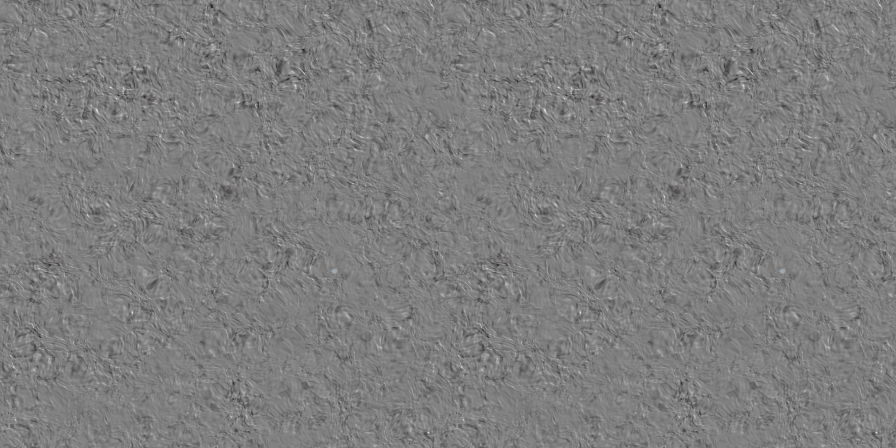
Give the GLSL for this texture, as a Shadertoy shader.

```glsl
const float TAU = 6.2831853;
const vec3 PLASTER = vec3(0.506, 0.506, 0.507);
const vec3 PIT_SHADE = vec3(0.070, 0.076, 0.074);
const vec3 CRACK_SHADE = vec3(0.075, 0.082, 0.080);
const vec3 PALE_CHIP = vec3(0.68, 0.73, 0.76);
const vec2 TO_LIGHT = vec2(0.77, 0.64);
const float RELIEF_STEP = 0.003;

float hash(vec2 cell, float seed) {
    uvec3 q = uvec3(cell.x, cell.y, seed) * uvec3(1597u, 7919u, 3571u);
    uint n = (q.x ^ (q.y << 8) ^ (q.z << 16)) + q.y + q.z;
    n = (n ^ (n >> 15)) * 73244475u;
    n = (n ^ (n >> 13)) * 73244475u;
    n ^= n >> 16;
    return float(n & 65535u) / 65536.0;
}

float cornerSlope(vec2 cell, vec2 offset, float period, float seed) {
    float angle = TAU * hash(mod(cell, period), seed);
    return dot(vec2(cos(angle), sin(angle)), offset);
}

// Gradient noise that repeats once per unit of p
float noise(vec2 p, float frequency, float seed) {
    p *= frequency;
    vec2 i = floor(p), f = p - i;
    vec2 u = f * f * f * (f * (f * 6.0 - 15.0) + 10.0);
    vec2 e = vec2(1.0, 0.0);
    float a = cornerSlope(i, f, frequency, seed);
    float b = cornerSlope(i + e.xy, f - e.xy, frequency, seed);
    float c = cornerSlope(i + e.yx, f - e.yx, frequency, seed);
    float d = cornerSlope(i + e.xx, f - e.xx, frequency, seed);
    return mix(mix(a, b, u.x), mix(c, d, u.x), u.y);
}

float fbm(vec2 p, float frequency, float gain, int octaves, float seed) {
    float sum = 0.0, weight = 1.0;
    for (int k = 0; k < octaves; k++) {
        sum += weight * noise(p, frequency, seed + float(k));
        frequency *= 2.0;
        weight *= gain;
    }
    return sum;
}

// Bends the noise lattice so no axis stands out
vec2 warp(vec2 p, float frequency, float amount) {
    return p + amount * vec2(noise(p, frequency, 61.0), noise(p, frequency, 62.0));
}

// Grainy surface with small flaked plateaus
float surfaceHeight(vec2 p) {
    float grain = fbm(p, 38.0, 0.75, 3, 1.0);
    float flakes = fbm(p, 27.0, 0.6, 3, 11.0);
    return grain + 0.4 * smoothstep(0.02, 0.16, flakes);
}

// Coarse patches, more worn towards the top edge
float roughness(vec2 p) {
    float patches = fbm(p, 7.0, 0.8, 3, 21.0);
    float worn = 0.2 * smoothstep(0.55, 0.85, p.y);
    return clamp(0.93 + worn + 0.8 * patches, 0.45, 1.7);
}

float pits(vec2 p) {
    return smoothstep(0.2, 0.45, fbm(p, 48.0, 0.7, 2, 31.0));
}

// Thin broken crevices along the zero line of a noise field
float cracks(vec2 p, float width) {
    float line = abs(fbm(p, 24.0, 0.6, 3, 71.0));
    float broken = smoothstep(0.0, 0.25, fbm(p, 20.0, 0.7, 2, 81.0));
    return broken * (1.0 - smoothstep(0.0, width, line));
}

// Sparse pale chips, one candidate per cell
float paleChips(vec2 p, float cells, float radius) {
    vec2 cell = floor(p * cells);
    vec2 id = mod(cell, cells);
    vec2 centre = 0.3 + 0.4 * vec2(hash(id, 41.0), hash(id, 42.0));
    float d = length(p * cells - cell - centre) / cells;
    float present = step(0.985, hash(id, 44.0));
    return present * (1.0 - smoothstep(radius * 0.4, radius, d));
}

void mainImage(out vec4 fragColor, in vec2 fragCoord) {
    vec2 p = warp(fragCoord / iResolution.y, 17.0, 0.022);
    float rough = roughness(p);

    // Slanted light on the relief, with gloss on the steepest faces
    vec2 offset = 0.5 * RELIEF_STEP * TO_LIGHT;
    float slope = surfaceHeight(p - offset) - surfaceHeight(p + offset);
    float light = 0.165 * rough * slope * (0.75 + 0.7 * abs(slope));
    light += 1.0 * light * max(light, 0.0);
    light += 0.014 * fbm(p, 9.0, 0.8, 3, 51.0);

    // Shaded hollows, crevices and pale chips
    vec3 colour = PLASTER + light;
    colour -= PIT_SHADE * pits(p) * rough;
    colour -= CRACK_SHADE * cracks(p, 0.13) * rough;
    colour = mix(colour, PALE_CHIP, 0.7 * paleChips(p, 14.0, 0.008));
    fragColor = vec4(clamp(colour, 0.0, 1.0), 1.0);
}
```
